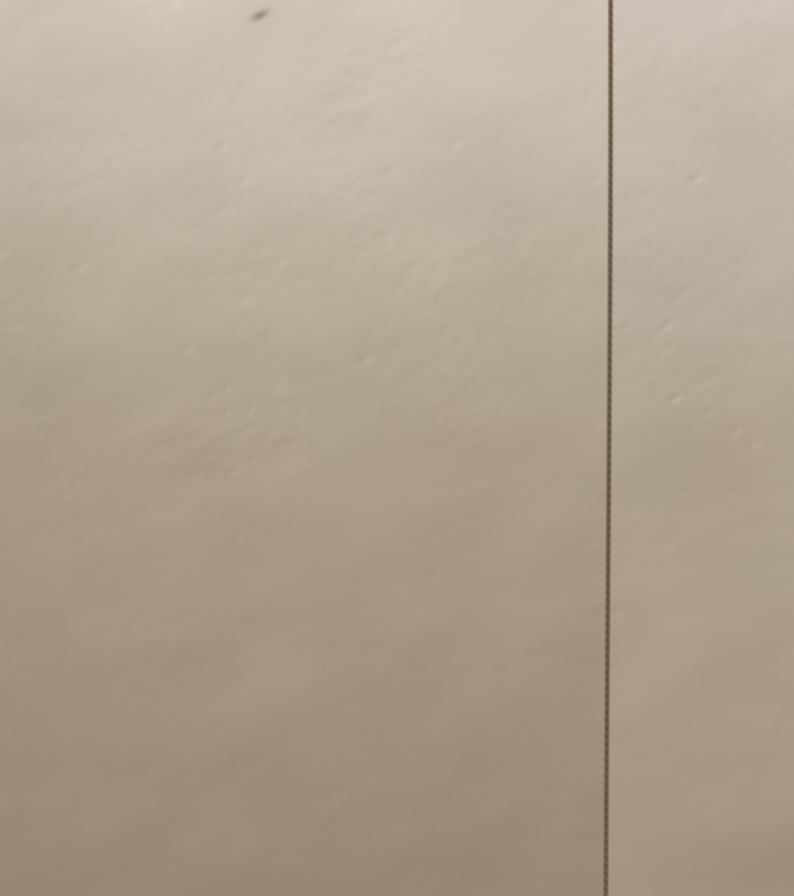
Write a Shadertoy shader that draws this texture.

```glsl
vec2 hash2(vec2 cell) {
    vec3 q = fract(cell.xyx * vec3(0.1031, 0.1030, 0.0973));
    q += dot(q, q.yzx + 33.33);
    return fract((q.xx + q.yz) * q.zy);
}

float gradientNoise(vec2 p) {
    vec2 cell = floor(p), f = fract(p);
    vec2 w = f * f * f * (f * (f * 6.0 - 15.0) + 10.0);
    float corner[4];
    for (int i = 0; i < 4; i++) {
        vec2 o = vec2(i & 1, i >> 1);
        corner[i] = dot(hash2(cell + o) * 2.0 - 1.0, f - o);
    }
    return mix(mix(corner[0], corner[1], w.x), mix(corner[2], corner[3], w.x), w.y);
}

float fbm(vec2 p, int octaves) {
    float sum = 0.0, amplitude = 0.5;
    for (int i = 0; i < octaves; i++) {
        sum += amplitude * gradientNoise(p);
        p = mat2(1.6, 1.2, -1.2, 1.6) * p + 7.3;
        amplitude *= 0.5;
    }
    return sum;
}

vec2 rotate(vec2 p, float angle) {
    float c = cos(angle), s = sin(angle);
    return vec2(c * p.x + s * p.y, c * p.y - s * p.x);
}

// Plaster height: short streaks that rise gently to the right
float plasterHeight(vec2 p) {
    vec2 q = rotate(p, 0.38);
    return fbm(q * vec2(17.0, 28.0), 3) + 0.5 * fbm(q * vec2(48.0, 68.0) + 11.0, 2);
}

float relief(vec2 p, vec2 lightStep) {
    return plasterHeight(p + lightStep) - plasterHeight(p - lightStep);
}

// Sparse dents, each with a shaded and a lit side
float dents(vec2 p, float density, float chance) {
    vec2 cell = floor(p * density);
    float shade = 0.0;
    for (int j = -1; j <= 1; j++)
    for (int i = -1; i <= 1; i++) {
        vec2 id = cell + vec2(i, j);
        vec2 seed = hash2(id + 41.0);
        vec2 d = rotate(p * density - id - hash2(id), 0.4);
        float falloff = exp(-dot(d * d, vec2(34.0, 80.0)));
        shade += step(seed.x, chance) * (0.3 + 0.7 * seed.y) * falloff * (0.1 - 8.0 * d.y + 3.0 * d.x);
    }
    return shade;
}

float softSpot(vec2 p, vec2 center, vec2 radius, float angle) {
    vec2 d = rotate(p - center, angle) / radius;
    return exp(-dot(d, d));
}

// Vertical light falloff, from floor to top
vec3 wallColor(float height, float rightPanel) {
    vec3 low = mix(vec3(0.590, 0.532, 0.450), vec3(0.640, 0.580, 0.503), rightPanel);
    vec3 middle = mix(vec3(0.674, 0.619, 0.545), vec3(0.692, 0.636, 0.566), rightPanel);
    vec3 high = mix(vec3(0.808, 0.764, 0.709), vec3(0.802, 0.757, 0.708), rightPanel);
    vec3 lower = mix(low, middle, clamp(height * 2.0, 0.0, 1.0));
    return mix(lower, high, clamp(height * 2.0 - 1.0, 0.0, 1.0));
}

// Thin slanted joint, soft at the rim and darkest at its core
vec3 drawJoint(vec3 color, float offset, float y, float halfWidth, float pixel) {
    float twist = sin(y * 700.0 + offset * 500.0);
    float body = 1.0 - smoothstep(-0.0015 - pixel, 0.0015 + pixel, abs(offset) - halfWidth);
    vec3 thread = mix(vec3(0.345, 0.285, 0.220), vec3(0.405, 0.345, 0.275), 0.5 + 0.5 * twist);
    return mix(color, thread, body * 0.96);
}

void mainImage(out vec4 fragColor, in vec2 fragCoord) {
    vec2 p = fragCoord / iResolution.y;
    float pixel = 0.5 / iResolution.y;
    float jointOffset = p.x - mix(0.6757, 0.6815, smoothstep(-0.2, 0.9, p.y));
    float rightPanel = smoothstep(-0.002, 0.002, jointOffset);
    vec3 color = wallColor(p.y, rightPanel);

    // Broad illumination and clouded tint
    color -= 0.020 * softSpot(p, vec2(0.0, 0.72), vec2(0.12, 0.45), 0.0);
    color += 0.016 * softSpot(p, vec2(0.34, 0.84), vec2(0.26, 0.15), 0.3);
    color -= 0.014 * softSpot(p, vec2(0.75, 0.49), vec2(0.06, 0.10), -0.3);
    color -= 0.026 * softSpot(p, vec2(0.88, 0.03), vec2(0.14, 0.06), 0.3);
    float cloud = fbm(rotate(p, 0.35) * vec2(7.0, 13.0) + 3.0, 4);
    color += cloud * vec3(0.042, 0.042, 0.041);
    color += fbm(p * 7.0 + 19.0, 2) * vec3(0.009, 0.0, -0.004);

    // Rough areas fade towards the floor
    float roughness = mix(0.35, 0.8, smoothstep(0.15, 0.65, p.y));
    roughness += 0.6 * softSpot(p, vec2(0.40, 0.87), vec2(0.12, 0.14), 0.0);
    roughness += 0.5 * softSpot(p, vec2(0.30, 0.53), vec2(0.20, 0.09), 0.5);
    roughness += 0.5 * softSpot(p, vec2(0.77, 0.66), vec2(0.08, 0.22), 0.0);
    float patches = smoothstep(-0.12, 0.20, fbm(p * 9.0 + 5.0, 3));
    color += 0.056 * roughness * mix(0.3, 1.1, patches) * relief(p, vec2(-0.0014, 0.0026));
    color += 0.062 * roughness * dents(p, 23.0, 0.11);
    color += 0.040 * roughness * patches * dents(p + 3.7, 36.0, 0.25);

    // Faded chip near the upper edge
    color -= vec3(0.20, 0.20, 0.19) * softSpot(p, vec2(0.290, 0.983), vec2(0.010, 0.0045), 0.5);

    color = drawJoint(color, jointOffset, p.y, 0.0023, pixel);
    fragColor = vec4(clamp(color, 0.0, 1.0), 1.0);
}
```
